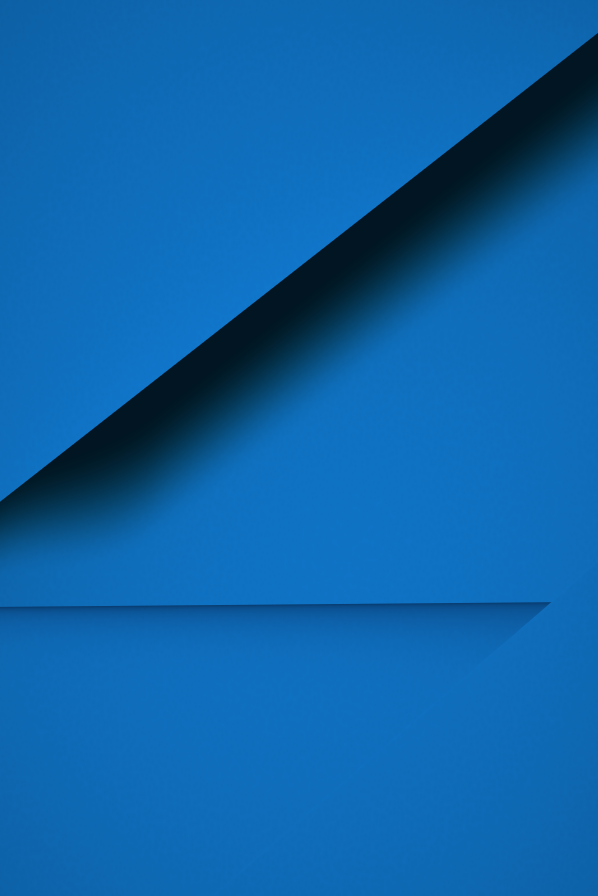
Give the GLSL for this background, as a WebGL 1 fragment shader.

```glsl
precision highp float;
uniform vec2 u_resolution;

#define PAPER vec3(0.062, 0.457, 0.782)
#define INK vec3(0.004, 0.082, 0.132)
#define DUSK vec3(0.030, 0.235, 0.450)
#define FOLD_START 0.660
#define FOLD_SLOPE 0.785
#define SLIT_START 0.484
#define SLIT_SLOPE 0.0085
#define CREASE_POINT vec2(0.922, 0.492)
#define CREASE_SLOPE 0.870
#define VIGNETTE 0.21
#define GRAIN 0.024
#define GRAIN_CELLS 130.0

// Signed distance above a line of given height at x = 0
float aboveLine(vec2 p, float start, float slope) {
  return (p.y - start - slope * p.x) / sqrt(1.0 + slope * slope);
}

// Antialiased coverage of the positive side
float coverage(float d) {
  return clamp(d * u_resolution.x + 0.5, 0.0, 1.0);
}

vec2 hash2(vec2 c) {
  vec2 k = vec2(dot(c, vec2(127.1, 311.7)), dot(c, vec2(269.5, 183.3)));
  return fract(sin(k) * 43758.5);
}

// Distance to the nearest scattered point
float cellular(vec2 p) {
  vec2 cell = floor(p);
  float nearest = 2.0;
  for (int j = -1; j <= 1; j++) {
    for (int i = -1; i <= 1; i++) {
      vec2 c = cell + vec2(float(i), float(j));
      nearest = min(nearest, length(c + hash2(c) - p));
    }
  }
  return nearest;
}

void main() {
  // Canvas is 1 wide and 1.5 high
  vec2 p = gl_FragCoord.xy / u_resolution * vec2(1.0, 1.5);

  float fold = aboveLine(p, FOLD_START, FOLD_SLOPE);
  float slit = aboveLine(p, SLIT_START, SLIT_SLOPE);
  float creaseStart = CREASE_POINT.y - CREASE_SLOPE * CREASE_POINT.x;
  float crease = aboveLine(p, creaseStart, CREASE_SLOPE);

  // Lit paper with darker borders and fine grain
  vec2 c = (p - vec2(0.5, 0.72)) * vec2(1.15, 0.85);
  vec3 paper = PAPER * (1.0 - VIGNETTE * dot(c, c));
  float grain = cellular(p * GRAIN_CELLS * vec2(1.0, 0.7)) - 0.5;
  paper *= 1.0 + GRAIN * grain;

  // Deep shadow under the upper sheet, tapering at the left
  float depth = max(-fold, 0.0);
  float open = smoothstep(-0.06, 0.26, p.x);
  float core = mix(-0.035, 0.036, open);
  float reach = mix(0.095, 0.215, open);
  float light = smoothstep(core, reach, depth);
  light *= 1.0 - 0.12 * exp(-depth * 5.0);
  vec3 middle = mix(INK, paper, pow(vec3(light), vec3(1.35, 0.95, 1.08)));

  // Lower sheet, shaded beneath the slit and bounded by the crease
  float drop = max(-slit, 0.0);
  float shade = 0.68 * exp(-drop / mix(0.026, 0.046, p.x));
  vec3 lower = mix(paper * 0.985, DUSK, shade);
  lower = mix(lower, DUSK * 0.75, 0.6 * exp(-drop * 260.0));
  float lowerMask = coverage(-slit) * coverage(crease);
  vec3 color = mix(middle, lower, lowerMask);

  // Faint lit rim along the crease, with a slightly dimmer sheet past it
  float creaseRim = exp(-abs(crease) * 500.0) * smoothstep(0.05, 0.4, p.x);
  color *= 1.0 + 0.02 * creaseRim;
  color *= 1.0 - 0.015 * coverage(-crease);

  // Upper sheet, brightest beside its cut edge
  vec3 upper = paper * (0.98 + 0.05 * exp(-max(fold, 0.0) * 7.0));
  color = mix(color, upper, coverage(fold));

  gl_FragColor = vec4(color, 1.0);
}
```
